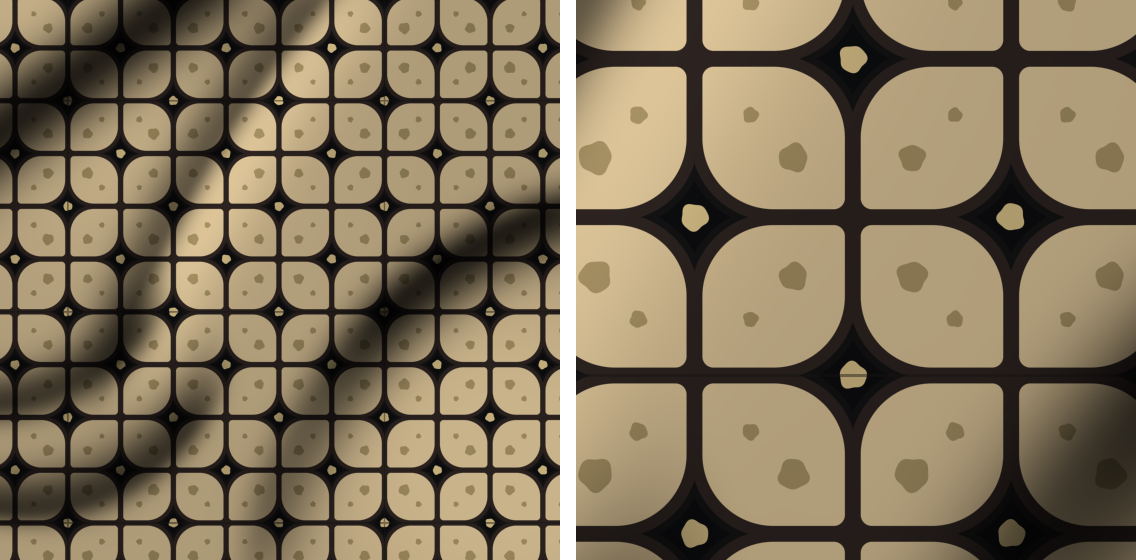
Left: the whole. Right: its middle third, enlarged.
Reproduce this pattern procedurally as a WebGL 2 fragment shader.

```glsl
#version 300 es
precision highp float;
// Draped cloth printed with four-petal flowers, dark stars and spotted leaves.

uniform vec2 u_resolution;
out vec4 fragColor;

float hash(vec2 p) {
    return fract(sin(dot(p, vec2(127.1, 311.7))) * 43758.5453);
}

// Signed distance to a slightly uneven round spot
float spot(vec2 p, float radius, float seed) {
    float a = atan(p.y, p.x);
    float wobble = 0.07 * sin(3.0 * a + 6.3 * seed) + 0.05 * sin(5.0 * a + 17.0 * seed);
    return length(p) - radius * (1.0 + wobble);
}

// Soft band along a bent line from a to b, with its own falloff on each side
float fold(vec2 p, vec2 a, vec2 b, float bend, float leftWidth, float rightWidth) {
    float len = distance(a, b);
    vec2 dir = (b - a) / len;
    float s = dot(p - a, dir) / len;
    float h = dot(p - a, vec2(-dir.y, dir.x)) - bend * 4.0 * s * (1.0 - s);
    float w = h > 0.0 ? leftWidth : rightWidth;
    float ends = smoothstep(-0.25, 0.1, s) * (1.0 - smoothstep(0.9, 1.25, s));
    return exp(-h * h / (w * w)) * ends;
}

// Light over the folded cloth
float clothLight(vec2 uv) {
    float light = 0.83;
    light += 0.16 * fold(uv, vec2(0.27, 0.38), vec2(0.64, 1.0), 0.03, 0.04, 0.07);
    light += 0.13 * smoothstep(0.45, 0.1, distance(uv, vec2(0.9, 0.17)) * 0.9);
    light += 0.10 * exp(-12.0 * dot(uv - vec2(0.25, 0.75), uv - vec2(0.25, 0.75)));
    light += 0.08 * exp(-60.0 * dot(uv - vec2(0.05, 1.0), uv - vec2(0.05, 1.0)));

    light *= 1.0 - 0.82 * fold(uv, vec2(-0.1, 0.69), vec2(0.4, 1.06), 0.0, 0.075, 0.08);
    light *= 1.0 - 0.50 * fold(uv, vec2(0.21, 0.4), vec2(0.58, 1.02), 0.03, 0.06, 0.025);
    light *= 1.0 - 0.65 * fold(uv, vec2(-0.08, 0.28), vec2(0.26, 0.43), -0.05, 0.055, 0.04);
    light *= 1.0 - 0.68 * fold(uv, vec2(-0.05, 0.1), vec2(0.36, 0.27), -0.07, 0.07, 0.035);
    float depth = mix(0.42, 0.82, smoothstep(0.5, 0.72, uv.x));
    light *= 1.0 - depth * fold(uv, vec2(1.03, 0.635), vec2(0.47, 0.05), -0.11, 0.075, 0.05);
    return light;
}

void main() {
    vec2 uv = gl_FragCoord.xy / u_resolution.y;
    vec2 p = (uv - vec2(0.1211, 0.1604)) * 10.61;
    float aa = 0.8 * 10.61 / u_resolution.y;

    // Mirror each cell about the centre of its flower
    vec2 q = abs(mod(p + 1.0, 2.0) - 1.0);
    vec2 c = q - 0.5;
    float seed = hash(floor(p));
    bool towardStar = c.x * c.y < 0.0;

    // Outlines and the dark four-pointed stars
    vec3 color = vec3(0.165, 0.132, 0.12);
    if (towardStar) {
        float star = length(c) - 0.525;
        color = mix(color, vec3(0.075, 0.07, 0.07), smoothstep(-aa, aa, star));
        color = mix(color, vec3(0.045, 0.047, 0.055), smoothstep(-aa, aa, star - 0.045));
    }

    // Leaf: round toward the stars, nearly square at the other corners
    float radius = towardStar ? 0.45 : 0.07;
    float leaf = length(max(abs(c) - 0.45 + radius, 0.0)) - radius;
    vec3 leafColor = vec3(0.82, 0.73, 0.565);

    // One large and one small spot on each leaf
    float spots = min(spot(q - 0.375, 0.082 + 0.025 * seed, seed),
                      spot(q - 0.645, 0.045 + 0.012 * seed, seed + 0.4));
    leafColor = mix(leafColor, vec3(0.62, 0.54, 0.37), 1.0 - smoothstep(-aa, aa, spots));
    color = mix(color, leafColor, 1.0 - smoothstep(-aa, aa, leaf));

    // Pale bead in the middle of each star
    vec2 corner = floor(p + 0.5);
    if (mod(corner.x + corner.y, 2.0) > 0.5) {
        float bead = spot(p - corner, 0.085, hash(corner + 9.0));
        color = mix(color, vec3(0.80, 0.71, 0.50), 1.0 - smoothstep(-aa, aa, bead));
    }

    // Faint seams between printed blocks
    vec2 seam = abs(mod(p - vec2(3.0, 1.0), vec2(6.0, 4.0)) - vec2(3.0, 2.0));
    float seamLine = 1.0 - smoothstep(0.008, 0.008 + aa, min(seam.x, seam.y));
    color = mix(color, vec3(0.10, 0.09, 0.085), 0.45 * seamLine);

    fragColor = vec4(color * clothLight(uv), 1.0);
}
```
